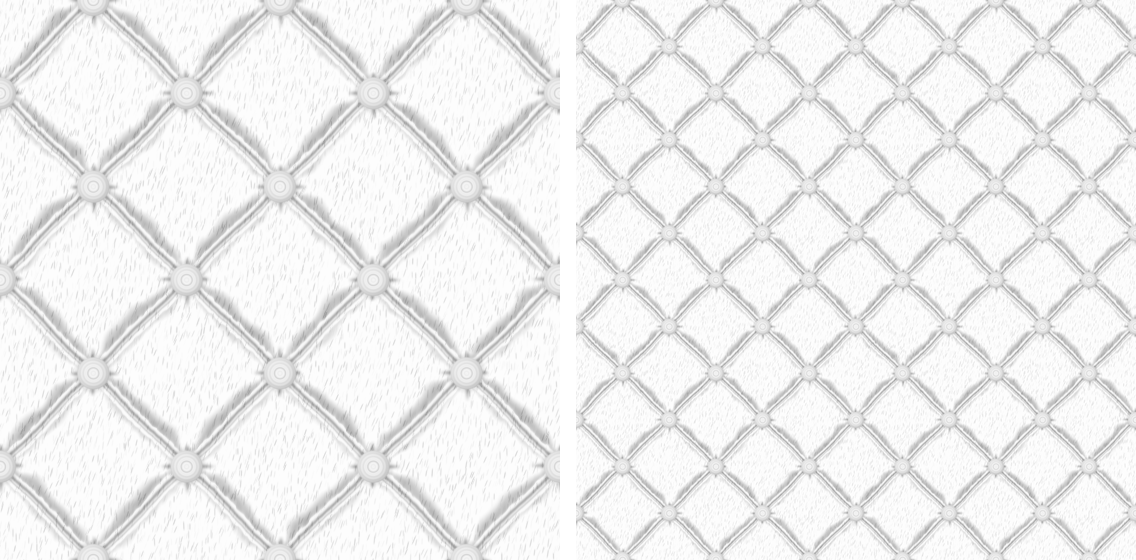
Left, the tile; right, the same tile 2 across and 2 down.
Reproduce this pattern procedurally as a Shadertoy shader.

```glsl
// Tufted white fur upholstery: diagonal seams, soft folds and round buttons.
const float REPEATS = 3.0;
const float BUTTON_RADIUS = 0.086;
const float TAU = 6.2831853;

vec2 hash2(vec2 p) {
    vec3 q = fract(p.xyx * vec3(0.1031, 0.1030, 0.0973));
    q += dot(q, q.yzx + 33.33);
    return fract((q.xx + q.yz) * q.zy);
}

// Soft band centred on c
float band(float x, float c, float halfWidth) {
    float k = (x - c) / halfWidth;
    return exp(-k * k);
}

// Wrapped cellular fur: x = hair strokes, y = smooth value per tuft
vec2 fur(vec2 uv, vec2 cells, float px) {
    vec2 g = uv * cells;
    vec2 cell = floor(g);
    float stroke = 0.0, total = 0.0, weight = 0.0;
    for (int j = -1; j <= 1; j++)
    for (int i = -1; i <= 1; i++) {
        vec2 id = cell + vec2(i, j);
        vec2 wrapped = mod(id, cells);
        vec2 centre = hash2(wrapped + 3.0);
        vec2 look = hash2(wrapped + 171.0);
        vec2 v = (g - id - centre) / cells;
        v.x -= (0.2 + 0.5 * (look.x - 0.5)) * v.y;
        float hair = 1.0 - smoothstep(0.0, 0.0006 + px, abs(v.x));
        hair *= 1.0 - smoothstep(0.3, 1.0, abs(v.y) * cells.y / 0.45);
        stroke = max(stroke, hair * look.y * look.y);
        vec2 s = v * cells;
        float w = exp(-5.0 * dot(s, s));
        total += w * look.x;
        weight += w;
    }
    return vec2(stroke, total / max(weight, 1e-4));
}

// Shade of one seam: d = distance upwards, t = 0..1 from button to button
float seam(float base, float d, float t, vec2 seed, float tuft) {
    float middle = smoothstep(0.0, 0.28, t) * smoothstep(1.0, 0.72, t);
    d += 0.006 * middle * sin(TAU * (t + seed.x));
    float edge = d + 0.016 * (tuft - 0.5);

    // Wavy shadow, wide above the seam and narrow below
    float wave = 0.5 + 0.28 * sin(TAU * (1.6 * t + seed.y))
               + 0.2 * sin(TAU * (3.3 * t + seed.x));
    float above = 0.035 + middle * (0.052 + 0.04 * wave);
    float below = 0.035 + middle * (0.018 + 0.03 * (1.0 - wave));
    float shadow = smoothstep(0.02, 0.036, edge) * (1.0 - smoothstep(0.45 * above, above, edge));
    float under = smoothstep(0.02, 0.036, -edge) * (1.0 - smoothstep(0.4 * below, below, -edge));
    float shade = base - (0.24 * shadow * (0.35 + 0.65 * middle) + 0.14 * under) * (0.75 + 0.5 * tuft);

    // Twin grooves between two bright fringes
    float fringe = max(band(edge, 0.026, 0.009), band(edge, -0.025, 0.009));
    shade = mix(shade, 0.99, 0.85 * fringe);
    float fine = d + 0.005 * (tuft - 0.5);
    shade -= 0.29 * band(fine, 0.007, 0.010);
    shade -= 0.13 * band(fine, -0.012, 0.006);
    return shade;
}

// Short pinched folds to the left, right, top and bottom of a button
float creases(vec2 q, vec2 seed) {
    vec2 reach = 0.035 + 0.045 * fract(seed + 0.37 * step(0.0, q));
    vec2 from = abs(q) - BUTTON_RADIUS;
    vec2 fade = (1.0 - smoothstep(0.2 * reach, reach, from)) * step(-0.02, from);
    float side = band(q.y, 0.012 * (seed.x - 0.5), 0.012) * fade.x;
    float upright = band(q.x, 0.012 * (seed.y - 0.5), 0.012) * fade.y;
    return max(side, upright);
}

// Domed button with fine concentric rings
float buttonShade(vec2 q, float px) {
    float r = length(q);
    float shade = mix(0.945, 0.82, smoothstep(0.045, BUTTON_RADIUS, r));
    shade += 0.5 * (q.y - q.x) * smoothstep(0.03, BUTTON_RADIUS, r);
    shade -= 0.10 * band(r, 0.030, 0.002 + 0.5 * px);
    shade -= 0.05 * band(r, 0.052, 0.003 + 0.5 * px);
    return shade + 0.012 * sin(r * 420.0);
}

void mainImage(out vec4 fragColor, in vec2 fragCoord) {
    vec2 uv = fragCoord / iResolution.xy;
    float px = 1.0 / iResolution.y;
    vec2 p = uv * REPEATS;

    // Diagonal lattice with a button on every whole number
    vec2 lattice = vec2(p.x + p.y, p.x - p.y) - 0.5;
    vec2 node = floor(lattice + 0.5);
    vec2 off = lattice - node;
    vec2 along = fract(lattice);
    vec2 left = floor(lattice) + 0.5;
    vec2 midA = vec2(node.x + left.y + 1.0, node.x - left.y) * 0.5;
    vec2 midB = vec2(left.x + node.y + 1.0, left.x - node.y) * 0.5;
    vec2 knot = vec2(node.x + node.y + 1.0, node.x - node.y) * 0.5;
    vec2 q = p - knot;

    // Fur
    vec2 coarse = fur(uv, vec2(110.0, 42.0), px);
    vec2 thin = fur(uv + 0.37, vec2(150.0, 56.0), px);
    float tuft = mix(coarse.y, thin.y, 0.5);
    float base = 0.992 - 0.13 * max(coarse.x, thin.x);

    // Seams
    float rise = off.x * 0.70711;
    float fall = -off.y * 0.70711;
    float shade = min(
        seam(base, rise, along.y, hash2(mod(midA, REPEATS) * 4.0 + 11.0), tuft),
        seam(base, fall, along.x, hash2(mod(midB, REPEATS) * 4.0 + 11.0), tuft));

    // Buttons
    float r = length(q);
    shade -= 0.22 * creases(q, hash2(mod(knot, REPEATS) * 4.0 + 57.0));
    shade -= 0.08 * (1.0 - smoothstep(BUTTON_RADIUS, BUTTON_RADIUS + 0.03, r));
    float edge = REPEATS * px;
    float cover = 1.0 - smoothstep(BUTTON_RADIUS - edge, BUTTON_RADIUS + edge, r);
    shade = mix(max(shade, 0.64), buttonShade(q, edge), cover);

    fragColor = vec4(vec3(clamp(shade, 0.0, 1.0)), 1.0);
}
```
